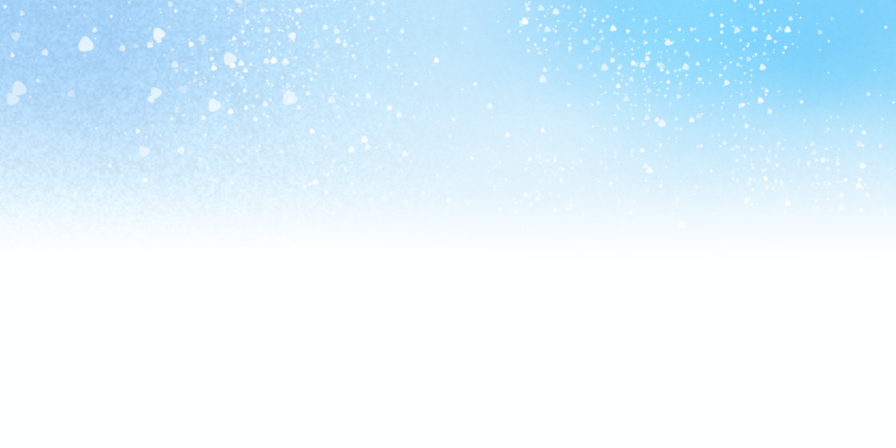
Write a Shadertoy shader that draws this background.

```glsl
#define PAPER vec3(0.995, 1.0, 1.0)
#define MIST vec3(0.875, 0.95, 0.99)
#define LEFT_BLUE vec3(0.66, 0.83, 0.97)
#define MID_BLUE vec3(0.73, 0.89, 0.985)
#define RIGHT_BLUE vec3(0.53, 0.835, 0.985)
#define FADE_LOW 0.41
#define FADE_HIGH 0.63
#define MOTTLE 0.28
#define GRAIN 0.05
#define SPECK_LAYERS 5

// Speck clusters: centre, spread, density
const vec4 CLUSTERS[9] = vec4[9](
    vec4(0.62, 0.93, 0.22, 0.45), vec4(1.43, 0.84, 0.09, 0.75),
    vec4(1.66, 0.90, 0.10, 0.60), vec4(1.70, 0.61, 0.07, 0.65),
    vec4(1.87, 0.63, 0.08, 0.65), vec4(1.21, 0.61, 0.08, 0.50),
    vec4(1.24, 0.96, 0.09, 0.60), vec4(0.85, 0.62, 0.16, 0.18),
    vec4(1.50, 0.69, 0.18, 0.22));

float hash(vec2 p) {
    vec3 q = fract(p.xyx * 0.1031);
    q += dot(q, q.yzx + 33.33);
    return fract((q.x + q.y) * q.z);
}

float noise(vec2 p) {
    vec2 i = floor(p), f = fract(p);
    f = f * f * (3.0 - 2.0 * f);
    vec2 e = vec2(0.0, 1.0);
    return mix(mix(hash(i), hash(i + e.yx), f.x),
               mix(hash(i + e.xy), hash(i + e.yy), f.x), f.y);
}

float fbm(vec2 p) {
    float sum = 0.0, amp = 0.5;
    for (int i = 0; i < 5; i++) {
        sum += amp * noise(p);
        p = p * 2.03 + 17.3;
        amp *= 0.5;
    }
    return sum;
}

float glow(vec2 p, vec2 centre, vec2 spread) {
    vec2 d = (p - centre) / spread;
    return exp(-dot(d, d));
}

float speckDensity(vec2 p) {
    float density = 0.03;
    for (int i = 0; i < 9; i++) {
        vec4 c = CLUSTERS[i];
        density += c.w * glow(p, c.xy, vec2(c.z));
    }
    return density * smoothstep(0.45, 0.58, p.y);
}

float flakeDensity(vec2 p) {
    return 0.55 * (1.0 - smoothstep(0.55, 0.85, p.x)) * smoothstep(0.58, 0.75, p.y);
}

// One jittered dot per cell, kept or dropped by its random density test
float dots(vec2 p, float cell, vec2 radii, float seed, bool large) {
    vec2 shift = vec2(0.37, 0.61) * seed;
    vec2 id = floor(p / cell + shift);
    vec2 key = id + seed * 57.0;
    vec2 corner = (id - shift) * cell;
    float density = large ? flakeDensity(corner + 0.5 * cell)
                          : speckDensity(corner + 0.5 * cell);
    float size = hash(key + 11.7);
    float radius = mix(radii.x, radii.y, size * size);
    float margin = radii.y * 1.3;
    vec2 jitter = vec2(hash(key + 3.1), hash(key + 7.9));
    vec2 offset = p - corner - mix(vec2(margin), vec2(cell - margin), jitter);
    float wobble = 1.0 + 0.12 * sin(3.0 * atan(offset.y, offset.x + 1e-5) + 6.28 * size);
    float soft = 0.7 / iResolution.y + 0.0008;
    float disc = 1.0 - smoothstep(radius - soft, radius + soft, length(offset) * wobble);
    return disc * step(hash(key), density) * mix(0.4, 0.9, hash(key + 5.3));
}

void mainImage(out vec4 fragColor, in vec2 fragCoord) {
    // Height is one unit, width follows the canvas
    vec2 p = fragCoord / iResolution.y;
    p.x = 2.0 * fragCoord.x / iResolution.x;

    // Watercolour wash
    float cloud = fbm(p * vec2(3.0, 4.0) + 4.0) - 0.48;
    vec3 top = mix(LEFT_BLUE, MID_BLUE, smoothstep(0.15, 0.9, p.x));
    top = mix(top, RIGHT_BLUE, smoothstep(0.95, 1.6, p.x));
    float depth = smoothstep(0.52, 1.0, p.y);
    depth += 0.22 * glow(p, vec2(0.2, 0.75), vec2(0.4, 0.17));
    depth += 0.20 * glow(p, vec2(1.82, 0.88), vec2(0.22, 0.14));
    depth -= 0.22 * glow(p, vec2(1.16, 0.74), vec2(0.24, 0.16));
    depth += MOTTLE * cloud * smoothstep(0.5, 0.85, p.y) * 1.5;
    vec3 color = mix(MIST, top, clamp(depth, 0.0, 1.1));

    // Bright cyan bloom near the upper right
    color = mix(color, vec3(0.55, 0.87, 1.0), 0.5 * glow(p, vec2(1.54, 0.96), vec2(0.17, 0.12)));

    // Powdery grain, strongest on the left
    float grain = noise(p * 210.0) + 0.6 * noise(p * 110.0 + 9.0) - 0.8;
    color += GRAIN * grain * mix(1.0, 0.25, smoothstep(0.4, 1.1, p.x));

    // Fade into the paper
    float fade = smoothstep(FADE_LOW, FADE_HIGH, p.y + 0.03 * cloud);
    color = mix(PAPER, color, fade);

    // Fine specks, then larger flakes
    float snow = 0.0;
    for (int i = 0; i < SPECK_LAYERS; i++) {
        float layer = float(i);
        snow = max(snow, dots(p, 0.024 + 0.005 * layer, vec2(0.0018, 0.004 + 0.001 * layer), layer + 1.0, false));
    }
    for (int i = 0; i < 2; i++)
        snow = max(snow, 0.85 * dots(p, 0.12 + 0.03 * float(i), vec2(0.007, 0.018), float(i) + 8.0, true));
    color = mix(color, vec3(1.0), snow);

    fragColor = vec4(clamp(color, 0.0, 1.0), 1.0);
}
```
